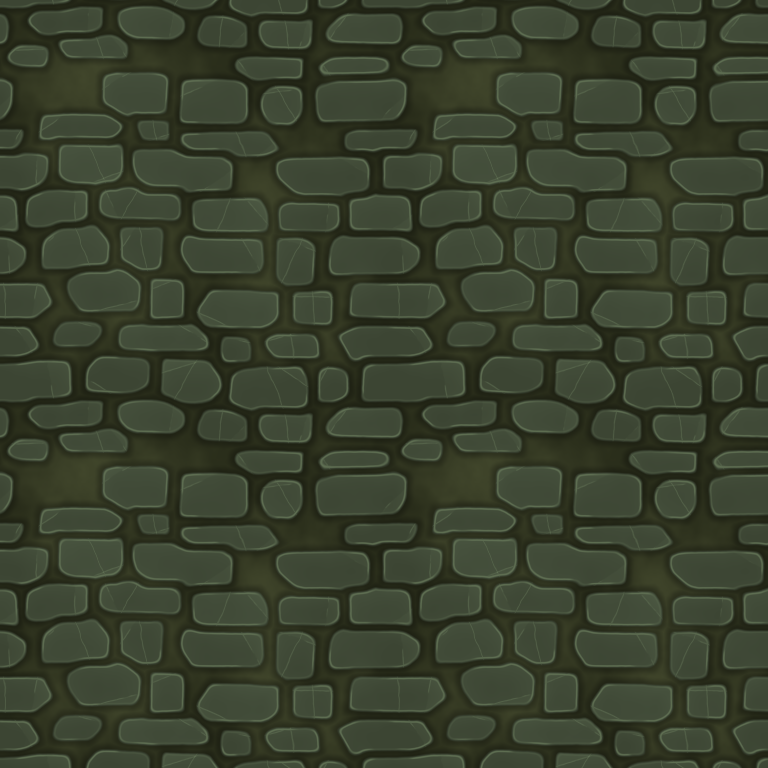
Reproduce this texture procedurally as a WebGL 1 fragment shader.

```glsl
precision highp float;

uniform vec2 u_resolution;

const float TAU = 6.28319;
const float REPEATS = 1.95;       // tiles along the canvas
const vec2 GRID = vec2(5.0, 10.0); // stones per tile, across and down
const vec2 EDGE_JITTER = vec2(0.62, 0.45);
const float WAVE = 0.022;         // rise and fall of the courses
const float GAP = 0.014;
const float MISSING = 0.1;        // share of bare cells
const float ROUNDING = 0.012;
const float RIM_INSET = 0.005;
const float RIM_WIDTH = 0.0028;
const float CRACK_WIDTH = 0.0016;
const float SHADOW_REACH = 0.022;

const vec3 GROUND_DARK = vec3(0.165, 0.18, 0.105);
const vec3 GROUND_MOSS = vec3(0.24, 0.26, 0.16);
const vec3 STONE_DARK = vec3(0.235, 0.27, 0.20);
const vec3 STONE_LIGHT = vec3(0.28, 0.325, 0.245);
const vec3 RIM_COLOR = vec3(0.385, 0.45, 0.335);

float hash(vec2 p) {
  return fract(sin(dot(p, vec2(127.1, 311.7))) * 43758.5453);
}

// Value noise that wraps after `period` cells
float noise(vec2 p, vec2 period) {
  vec2 i = floor(p), f = fract(p);
  f = f * f * (3.0 - 2.0 * f);
  vec2 a = mod(i, period), b = mod(i + 1.0, period);
  return mix(mix(hash(a), hash(vec2(b.x, a.y)), f.x),
             mix(hash(vec2(a.x, b.y)), hash(b), f.x), f.y);
}

float fbm(vec2 tile, vec2 freq) {
  float sum = 0.0, amp = 0.533;
  for (int i = 0; i < 4; i++) {
    sum += amp * noise(tile * freq, freq);
    freq *= 2.0;
    amp *= 0.5;
  }
  return sum;
}

float smoothMax(float a, float b, float k) {
  float h = max(k - abs(a - b), 0.0) / k;
  return max(a, b) + h * h * k * 0.25;
}

float columnEdge(float col, float row) {
  return col + EDGE_JITTER.x * (hash(vec2(mod(col, GRID.x), row + 31.0)) - 0.5);
}

float rowEdge(float row) {
  return row + EDGE_JITTER.y * (hash(vec2(mod(row, GRID.y), 73.0)) - 0.5);
}

// Box with tilted sides and chopped corners
float stoneDistance(vec2 p, vec2 halfSize, vec2 id) {
  vec2 q = abs(p) - halfSize;
  float d = smoothMax(q.x, q.y, ROUNDING);
  for (int i = 0; i < 8; i++) {
    float k = float(i), corner = mod(k, 2.0);
    float tilt = hash(id + k * 3.7) - 0.5;
    float angle = TAU * k / 8.0 + tilt * mix(0.25, 0.6, corner);
    vec2 n = vec2(cos(angle), sin(angle));
    float reach = mix(mix(0.88, 1.0, hash(id + k * 5.3)),
                      mix(0.66, 0.98, hash(id + k * 7.9)), corner);
    d = smoothMax(d, dot(p, n) - reach * dot(halfSize, abs(n)), ROUNDING);
  }
  return d;
}

float stroke(float d, float width, float px) {
  return 1.0 - smoothstep(width * 0.5 - px * 0.5, width * 0.5 + px, abs(d));
}

void main() {
  float px = REPEATS / u_resolution.y;
  vec2 tile = (gl_FragCoord.xy - vec2(0.0, u_resolution.y)) * px;
  float grain = fbm(tile, vec2(6.0, 5.0));
  float fine = fbm(tile + 0.37, vec2(24.0));

  // Nearest and second nearest stone
  float nearest = 1.0, second = 1.0;
  vec2 id = vec2(0.0), local = vec2(0.0), size = vec2(0.1);
  for (int j = -1; j <= 1; j++) {
    float r = floor(tile.y * GRID.y) + float(j), row = mod(r, GRID.y);
    float x = tile.x * GRID.x + hash(vec2(row, 9.0)) * GRID.x;
    for (int i = -1; i <= 1; i++) {
      float c = floor(x) + float(i);
      vec2 key = vec2(mod(c, GRID.x), row) + 11.0;
      vec2 low = vec2(columnEdge(c, row), rowEdge(r));
      vec2 high = vec2(columnEdge(c + 1.0, row), rowEdge(r + 1.0));
      vec2 p = (vec2(x, tile.y * GRID.y) - 0.5 * (low + high)) / GRID;
      p.y -= WAVE * sin(TAU * (tile.x - p.x)) + 0.02 * (hash(key + 2.1) - 0.5);
      vec2 halfSize = 0.5 * (high - low) / GRID - GAP * 0.25;
      halfSize *= mix(vec2(0.88, 0.9), vec2(1.0, 1.18), hash(key + 4.6));
      float d = stoneDistance(p, halfSize, key);
      if (hash(key + 8.2) < MISSING) d = 1.0;
      if (d < nearest) {
        second = nearest;
        nearest = d;
        id = key; local = p; size = halfSize;
      } else second = min(second, d);
    }
  }
  // Keep a seam between stones that touch
  float d = smoothMax(nearest, 0.5 * (nearest - second + GAP), 0.006);
  d += (fine - 0.5) * 0.003;

  // Earth, darker around the stones
  vec3 ground = mix(GROUND_DARK, GROUND_MOSS, smoothstep(0.3, 0.75, grain));
  ground *= 0.92 + 0.16 * fine;
  ground *= mix(0.74, 1.0, smoothstep(0.0, SHADOW_REACH, d));

  // Stone face with a soft glow inside its edge
  float tone = 0.5 * hash(id + 6.4) + 0.9 * (grain - 0.5);
  tone += 0.35 * exp(d / 0.018) + 0.15 * local.y / size.y;
  vec3 stone = mix(STONE_DARK, STONE_LIGHT, clamp(tone, 0.0, 1.0));

  // Chipped corner facet and occasional crack
  float angle = TAU * hash(id + 1.7);
  vec2 n = vec2(cos(angle), sin(angle));
  float facet = dot(local, n) - 0.55 * dot(size, abs(n)) + (fine - 0.5) * 0.006;
  stone *= 1.0 + 0.06 * smoothstep(-px, px, facet);
  float lean = 1.2 * (hash(id + 3.3) - 0.5);
  float crack = local.x + lean * local.y - 0.4 * size.x * lean + (fine - 0.5) * 0.012;
  float lines = 0.55 * stroke(facet, CRACK_WIDTH, px) * smoothstep(0.4, 0.6, fine);
  lines += 0.5 * stroke(crack, CRACK_WIDTH, px) * step(0.66, hash(id + 5.8));

  // Worn rim light, broken along its length
  float wear = smoothstep(0.3, 0.65, noise(tile * 20.0 + 0.5, vec2(20.0)));
  float rim = stroke(d + RIM_INSET, RIM_WIDTH, px) * mix(0.2, 0.85, wear);
  stone = mix(stone, RIM_COLOR, clamp(max(rim, lines), 0.0, 1.0));
  stone *= mix(0.8, 1.0, smoothstep(0.0, RIM_INSET, -d));

  float cover = 1.0 - smoothstep(-px, px, d);
  gl_FragColor = vec4(mix(ground, stone, cover), 1.0);
}
```
